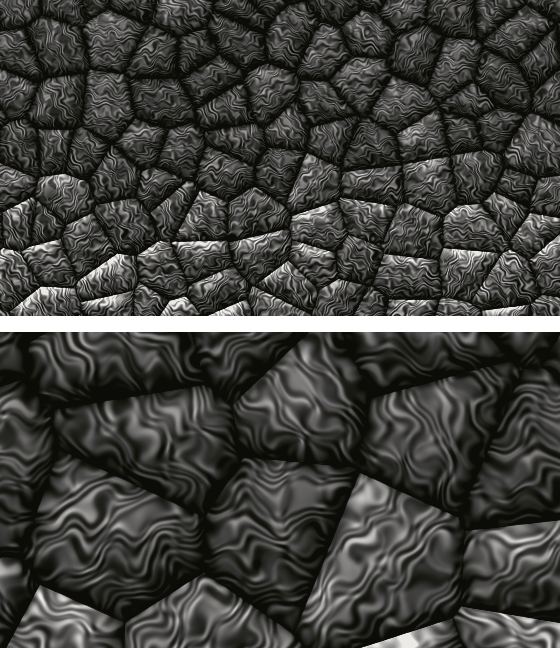
Top, the full canvas; bottom, a detail of the centre.
Write a WebGL 2 fragment shader that draws this texture.

```glsl
#version 300 es
precision highp float;
precision highp int;
// Dark, rough-hewn stones packed together, lit from above, with a fibrous grain.

#define STONES 7.0          // stones per canvas height
#define JITTER 0.92         // irregularity of the stone layout
#define RIDGE_SHARPNESS 15.0
#define GRAIN_SCALE 15.5    // grain cells per stone
#define GRAIN_STRETCH 0.42
#define GRAIN_WARP 3.2
#define GRAIN_GAIN 2.2
#define FACET_GAIN 0.62
#define RIM_GAIN 2.7
#define CREASE_GAIN 2.3
#define BASE_LEVEL 0.34
#define LIGHT_DIR vec2(-0.27, 0.963)

uniform vec2 u_resolution;
out vec4 fragColor;

vec2 hash2(vec2 cell) {
    uvec2 v = uvec2(ivec2(cell)) * 1664525u + 1013904223u;
    v.x += v.y * 1664525u;
    v.y += v.x * 1664525u;
    v ^= v >> 16u;
    v.x += v.y * 1664525u;
    v.y += v.x * 1664525u;
    v ^= v >> 16u;
    return vec2(v & 65535u) / 65536.0;
}

vec2 gradientAt(vec2 cell) {
    float angle = 6.28319 * hash2(cell).x;
    return vec2(cos(angle), sin(angle));
}

float gradientNoise(vec2 p) {
    vec2 i = floor(p), f = p - i;
    vec2 u = f * f * f * (f * (f * 6.0 - 15.0) + 10.0);
    vec2 e = vec2(1.0, 0.0);
    float bottom = mix(dot(gradientAt(i), f), dot(gradientAt(i + e), f - e), u.x);
    float top = mix(dot(gradientAt(i + e.yx), f - e.yx), dot(gradientAt(i + 1.0), f - 1.0), u.x);
    return mix(bottom, top, u.y);
}

vec2 stoneCentre(vec2 cell) {
    return cell + 0.5 + JITTER * (hash2(cell) - 0.5);
}

// Finds the stone at p: its cell, offset to its centre, border distance
// and the outward direction of its facet, blended softly across ridges.
float findStone(vec2 p, out vec2 cell, out vec2 toCentre, out vec2 outward) {
    vec2 home = floor(p);
    float nearest = 1e3;
    for (int y = -1; y <= 1; y++)
    for (int x = -1; x <= 1; x++) {
        vec2 c = home + vec2(x, y);
        vec2 r = stoneCentre(c) - p;
        if (dot(r, r) < nearest) {
            nearest = dot(r, r);
            cell = c;
            toCentre = r;
        }
    }
    float border = 1e3, total = 0.0;
    outward = vec2(0.0);
    for (int y = -2; y <= 2; y++)
    for (int x = -2; x <= 2; x++) {
        if (x == 0 && y == 0) continue;
        vec2 r = stoneCentre(cell + vec2(x, y)) - p;
        vec2 side = normalize(r - toCentre);
        float d = dot(0.5 * (r + toCentre), side);
        float weight = exp(-RIDGE_SHARPNESS * d);
        border = min(border, d);
        outward += weight * side;
        total += weight;
    }
    outward /= total;
    return border;
}

// Embossed, curling fibres turned a different way on each stone.
float fibreGrain(vec2 local, vec2 seed) {
    float angle = 2.4 * (seed.x - 0.5), c = cos(angle), s = sin(angle);
    vec2 q = mat2(c, s, -s, c) * local * GRAIN_SCALE + 60.0 * seed;
    vec2 w = q * 0.27;
    q += GRAIN_WARP * vec2(gradientNoise(w), gradientNoise(w + 37.4));
    q.x *= GRAIN_STRETCH;
    vec2 relief = vec2(0.09, 0.25);
    float emboss = gradientNoise(q + relief) - gradientNoise(q - relief);
    return emboss + 0.4 * gradientNoise(w * 0.8 + 11.7);
}

void main() {
    vec2 uv = gl_FragCoord.xy / u_resolution.y;
    vec2 p = uv * STONES + vec2(20.3, 40.6);
    float low = 1.0 - smoothstep(0.1, 0.75, uv.y);

    vec2 cell, toCentre, outward;
    float border = findStone(p, cell, toCentre, outward);
    vec2 seed = hash2(cell + 91.0);

    // Facets tilt most near the border; upper rims catch the light.
    float edge = smoothstep(0.0, 1.3 * STONES / u_resolution.y, border);
    float facing = dot(outward, LIGHT_DIR) * edge;
    float lit = max(facing, 0.0);
    float facet = facing * mix(0.45, 1.0, smoothstep(0.4, 0.1, border));
    float rim = lit * lit * exp(-8.0 * border) * mix(0.25, 1.0, low) * (0.5 + seed.y);
    float crease = exp(-border / mix(0.075, 0.04, low)) * (1.0 - 0.7 * lit * low);
    float grain = fibreGrain(-toCentre, seed) * mix(0.9, 1.15, low);

    float level = BASE_LEVEL + 0.5 * (seed.y - 0.5) + FACET_GAIN * facet
        + RIM_GAIN * rim - CREASE_GAIN * crease + GRAIN_GAIN * grain;

    // Skewed tone curve: broad blacks and a thin tail of highlights.
    level = clamp(level, -2.4, 2.9);
    float tone = max(0.21 + 0.16 * level + 0.03 * level * level, 0.045);
    vec3 tint = mix(vec3(0.96, 1.06, 0.7), vec3(1.0, 0.99, 0.98), smoothstep(0.05, 0.22, tone));
    fragColor = vec4(tone * tint, 1.0);
}
```
